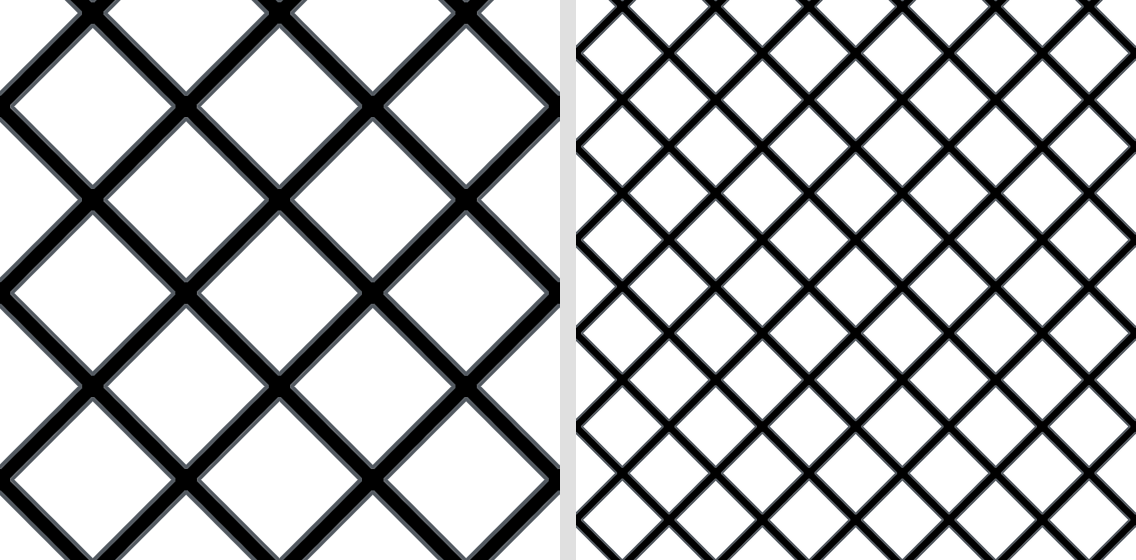
Left: one tile. Right: repeated 2 by 2.
This pattern is drawn by a Shadertoy shader. Its source:

```glsl
// Diagonal black lattice with worn grey bevels around white diamonds, three repeats each way.

float hash(vec2 p) {
    return fract(sin(dot(p, vec2(127.1, 311.7))) * 43758.5453);
}

// Value noise that wraps after the given whole number of cells
float wrapNoise(vec2 p, float period) {
    vec2 i = floor(p), f = fract(p);
    f = f * f * (3.0 - 2.0 * f);
    vec2 a = mod(i, period), b = mod(i + 1.0, period);
    return mix(mix(hash(a), hash(vec2(b.x, a.y)), f.x),
               mix(hash(vec2(a.x, b.y)), hash(b), f.x), f.y);
}

void mainImage(out vec4 fragColor, in vec2 fragCoord) {
    vec2 p = 3.0 * fragCoord / iResolution.xy;
    float aa = 3.0 / min(iResolution.x, iResolution.y);

    // Diagonal coordinates: bars run along whole values of either axis
    vec2 q = p - vec2(0.497, 0.93);
    vec2 diagonal = vec2(q.x + q.y, q.x - q.y);
    vec2 cell = mod(floor(diagonal), 3.0);
    vec2 local = fract(diagonal) - 0.5;
    vec2 f = abs(local);

    // Slight unevenness of the bevel, per diamond and along its edges
    float wear = wrapNoise(p * 24.0, 72.0) - 0.5;
    float wobble = 0.002 * (hash(cell) - 0.5) + 0.002 * wear;

    // Bevel has blunt outer corners, the white opening sharp ones
    float bevel = min(0.4515 - max(f.x, f.y), 0.886 - f.x - f.y) + wobble;
    float opening = 0.42 - max(f.x, f.y) + 0.5 * wobble;

    // Thin worn highlight beside the black bar, stronger on the left sides
    float leftSide = smoothstep(-0.2, 0.2, -local.x - local.y);
    float highlight = exp(-pow((bevel - 0.007) / 0.004, 2.0));
    highlight *= mix(0.2, 0.8, leftSide) * (0.75 + wear);
    vec3 grey = mix(vec3(0.32, 0.35, 0.38), vec3(0.48, 0.48, 0.49), highlight);

    vec3 color = mix(vec3(0.0), grey, smoothstep(-aa, aa, bevel));
    color = mix(color, vec3(1.0), smoothstep(-aa, aa, opening));
    fragColor = vec4(color, 1.0);
}
```
